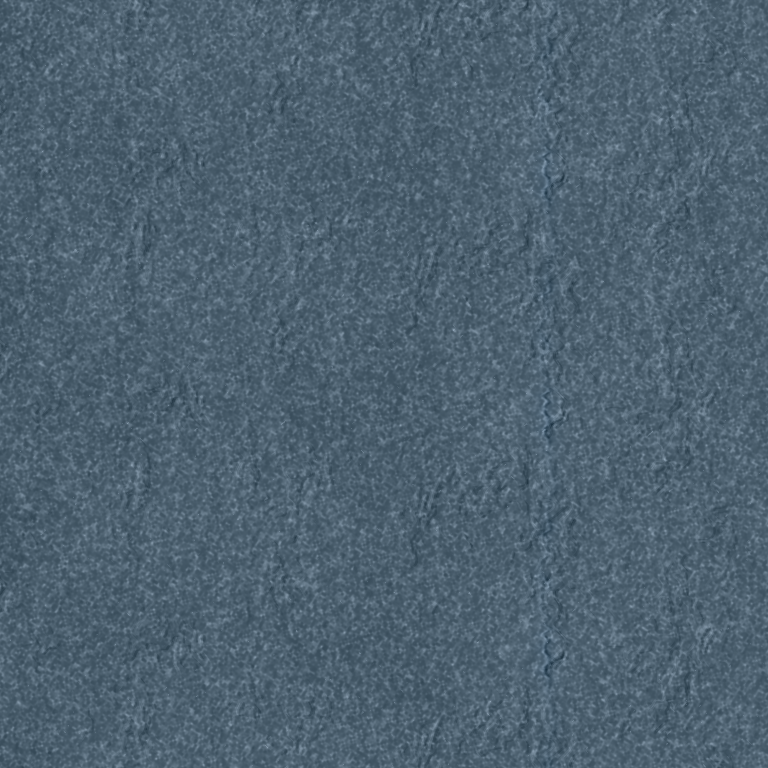
A Shadertoy shader for this texture:

```glsl
// Blue-grey slate: fine speckled grain over a shallow, upright cleft relief.
// Relief noise wraps vertically, so the stone repeats in bands; slopes are lit
// from the left, with thin flaked edges and two wandering vertical cracks.

float hash(vec2 p) {
    vec3 h = fract(vec3(p.xyx) * vec3(0.1031, 0.1030, 0.0973));
    h += dot(h, h.yzx + 33.33);
    return fract((h.x + h.y) * h.z);
}

// Value noise; whole cells.y makes it repeat for every unit of q.y
float noise(vec2 q, vec2 cells) {
    vec2 p = q * cells;
    vec2 i = floor(p), f = fract(p);
    f = f * f * (3.0 - 2.0 * f);
    vec2 seed = cells * 1.7;
    float y0 = mod(i.y, cells.y), y1 = mod(i.y + 1.0, cells.y);
    float low = mix(hash(vec2(i.x, y0) + seed), hash(vec2(i.x + 1.0, y0) + seed), f.x);
    float high = mix(hash(vec2(i.x, y1) + seed), hash(vec2(i.x + 1.0, y1) + seed), f.x);
    return mix(low, high, f.y);
}

// One centred layer of grain, turned so that its lattice does not show
float grainLayer(vec2 uv, float angle, float cells) {
    float c = cos(angle), s = sin(angle);
    return noise(mat2(c, s, -s, c) * uv + 3.0, vec2(cells)) - 0.5;
}

float relief(vec2 q) {
    q.x += 0.07 * noise(q, vec2(6.0, 8.0)) + 0.03 * noise(q, vec2(15.0, 21.0));
    return 0.42 * noise(q, vec2(11.0, 5.0))
         + 0.32 * noise(q, vec2(25.0, 13.0))
         + 0.26 * noise(q, vec2(51.0, 30.0));
}

// Thin layers broken off along contour lines of the relief
float flakes(float height) {
    return smoothstep(0.46, 0.50, height) + smoothstep(0.60, 0.64, height);
}

// Signed distance from a jagged upright crack
float crackOffset(vec2 q, float x) {
    float wander = 0.055 * noise(vec2(x, q.y), vec2(1.0, 5.0))
                 + 0.040 * noise(vec2(x, q.y), vec2(3.0, 17.0))
                 + 0.030 * noise(vec2(x, q.y), vec2(7.0, 43.0));
    return q.x - x - wander + 0.06;
}

// Light lip on the left, dark gap on the right
float crackShade(float d) {
    float lip = exp(-pow((d + 0.007) / 0.007, 2.0));
    float gap = exp(-pow((d - 0.007) / 0.008, 2.0));
    return 0.7 * lip - gap;
}

void mainImage(out vec4 fragColor, in vec2 fragCoord) {
    vec2 uv = fragCoord / iResolution.xy;
    vec2 q = uv / 0.311;

    // Broad tone and faint upright streaks
    float light = 0.034 * (noise(q, vec2(2.3, 2.0)) - 0.5);
    light += 0.018 * (noise(q, vec2(14.0, 4.0)) - 0.5);

    // Cracks
    float mainCrack = crackOffset(q, 2.30);
    float faintCrack = crackOffset(q, 1.03);
    float broken = mix(0.3, 1.0, smoothstep(0.3, 0.6, noise(q, vec2(2.0, 9.0))));
    light += 0.120 * broken * crackShade(mainCrack);
    light += 0.045 * broken * crackShade(faintCrack);

    // Lit relief, with flakes in patches and beside the main crack
    vec2 toLight = vec2(-0.0050, 0.0025);
    float lower = relief(q - toLight), upper = relief(q + toLight);
    float beside = smoothstep(-0.03, 0.02, mainCrack) * exp(-4.0 * max(mainCrack, 0.0));
    float patches = smoothstep(0.52, 0.80, noise(q, vec2(5.0, 4.0)));
    float flaked = 0.10 + 0.65 * patches
                 + 0.9 * beside * smoothstep(0.45, 0.7, noise(q, vec2(3.0, 4.0)));
    light += 0.12 * (lower - upper);
    light += 0.060 * flaked * (flakes(lower) - flakes(upper));

    // Grain and sparse bright mineral specks
    float grain = 0.60 * grainLayer(uv, 0.55, 317.0)
                + 0.38 * grainLayer(uv, 1.15, 263.0)
                + 0.30 * grainLayer(uv, 2.05, 171.0);
    light += 0.225 * grain + 0.25 * grain * grain - 0.006;
    float speck = smoothstep(0.41, 0.49, grainLayer(uv, 0.85, 233.0));
    light += 0.12 * speck * smoothstep(0.5, 0.8, noise(q, vec2(17.0, 19.0)));

    // Slate blue, a little bluer along the main crack
    vec3 slate = vec3(0.301, 0.379, 0.437);
    vec3 color = slate + light * vec3(1.0, 1.0, 1.04);
    color += vec3(-0.012, 0.004, 0.022) * broken * exp(-abs(mainCrack) * 30.0);
    fragColor = vec4(clamp(color, 0.0, 1.0), 1.0);
}
```
